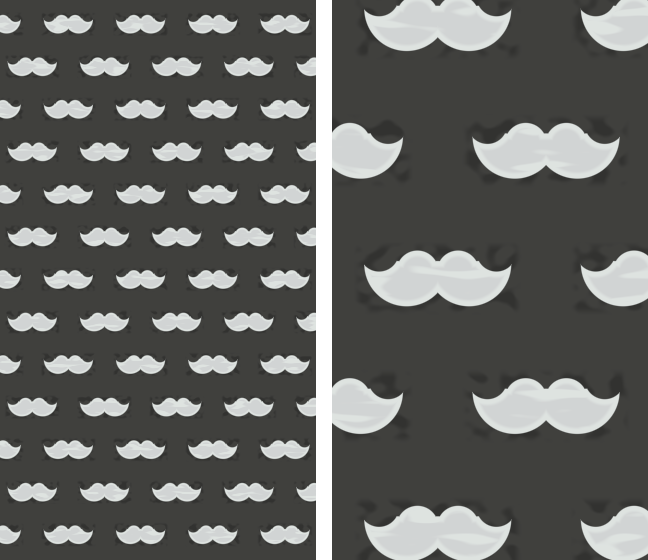
Left: the whole. Right: its middle third, enlarged.
A Shadertoy shader for this pattern:

```glsl
// Staggered rows of pale moustaches on charcoal, with faint streaks and smudges.

vec2 hashGradient(vec2 cell) {
    float angle = 6.2832 * fract(sin(dot(cell, vec2(127.1, 311.7))) * 43758.5);
    return vec2(cos(angle), sin(angle));
}

float gradientNoise(vec2 p) {
    vec2 i = floor(p), f = fract(p);
    vec2 u = f * f * f * (f * (f * 6.0 - 15.0) + 10.0);
    float a = dot(hashGradient(i), f);
    float b = dot(hashGradient(i + vec2(1, 0)), f - vec2(1, 0));
    float c = dot(hashGradient(i + vec2(0, 1)), f - vec2(0, 1));
    float d = dot(hashGradient(i + vec2(1, 1)), f - vec2(1, 1));
    return mix(mix(a, b, u.x), mix(c, d, u.x), u.y);
}

float disc(vec2 p, vec2 center, float radius) {
    return length(p - center) - radius;
}

// Signed distance to a moustache about one unit wide on each side
float moustache(vec2 p) {
    p.x = abs(p.x);
    float hump = disc(p, vec2(0.28, 0.095), 0.29);
    float sweep = max(disc(p, vec2(0.43, 0.2), 0.585), p.y - 0.24);
    float curl = disc(p, vec2(0.81, 0.37), 0.275);
    return min(hump, max(sweep, -curl));
}

float box(vec2 p, vec2 halfSize) {
    vec2 q = abs(p) - halfSize;
    return length(max(q, 0.0)) + min(max(q.x, q.y), 0.0);
}

void mainImage(out vec4 fragColor, in vec2 fragCoord) {
    vec2 uv = fragCoord / iResolution.x;

    // Brick layout: alternate rows shift by half a column
    vec2 spacing = vec2(0.2285, 0.13464);
    vec2 grid = (uv - vec2(0.2164, 0.0799)) / spacing;
    float row = floor(grid.y + 0.5);
    grid.x += 0.5 * mod(row, 2.0);
    vec2 id = vec2(floor(grid.x + 0.5), row);
    float size = 0.0764;
    vec2 p = (grid - id) * spacing / size;
    float pixel = 1.0 / (iResolution.x * size);
    float d = moustache(p);

    // Dark smudges around each moustache
    float smudge = smoothstep(0.14, 0.0, box(p, vec2(1.03, 0.38)));
    smudge *= smoothstep(-0.1, 0.3, gradientNoise(p * vec2(4.0, 5.0) + id * 17.3));
    vec3 color = vec3(0.25, 0.25, 0.24) * (1.0 - 0.22 * smudge);

    // Pale fill with a lighter rim and uneven horizontal streaks
    float rim = smoothstep(-0.11, -0.05, d);
    float streak = smoothstep(0.12, 0.32, gradientNoise(p * vec2(1.3, 6.0) + id * 9.7));
    vec3 fill = mix(vec3(0.82, 0.83, 0.83), vec3(0.87, 0.89, 0.88), max(rim, streak));

    color = mix(color, fill, smoothstep(0.8 * pixel, -0.8 * pixel, d));
    fragColor = vec4(color, 1.0);
}
```
